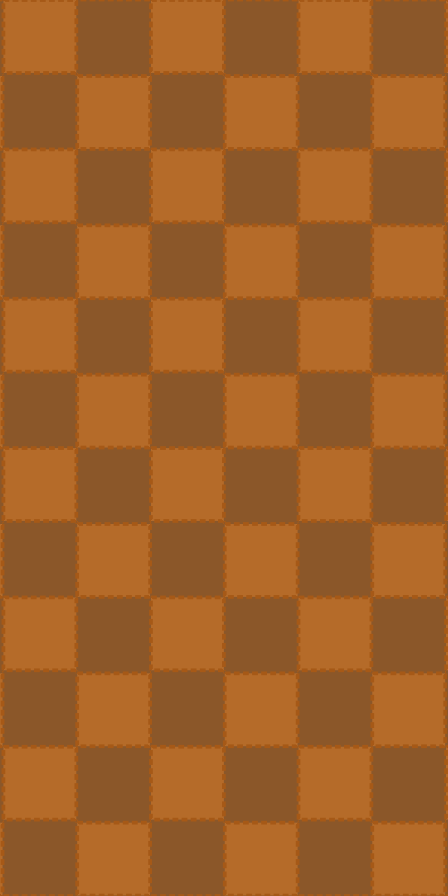
Reproduce this pattern procedurally as a Shadertoy shader.

```glsl
// Checkerboard of tan square patches on brown cloth, six columns by twelve rows.
// Two interleaved lattices of square distance fields give the patches, and
// a clockwise coordinate along each outline cuts its seam into dashes.

const float ROWS = 12.0;                        // rows down the canvas
const vec2  PITCH = vec2(0.988, 1.017);         // step from one lattice to the other
const vec2  PERIOD = vec2(1.976, 2.0);          // repeat of each lattice
const vec2  FIRST_CENTER = vec2(0.534, 0.489);  // first patch, from the top left
const float PATCH_HALF = 0.488;                 // half the side of a patch
const float SEAM_HALF = 0.025;                  // half the width of the seam
const float DASHES_PER_SIDE = 8.0;
const float DASH_FILL = 0.64;                   // stitched share of the seam

const vec3 CLOTH = vec3(0.545, 0.340, 0.160);
const vec3 PATCH = vec3(0.710, 0.420, 0.160);
const vec3 THREAD = vec3(0.650, 0.350, 0.090);

float coverage(float dist, float pixel) {
    return clamp(0.5 - dist / pixel, 0.0, 1.0);
}

float squareDistance(vec2 p, float halfSide) {
    vec2 q = abs(p) - halfSide;
    return length(max(q, 0.0)) + min(max(q.x, q.y), 0.0);
}

// Distance to the nearest dash, measured along the outline
float dashDistance(vec2 p) {
    bool upright = abs(p.x) > abs(p.y);
    float along = upright ? sign(p.x) * p.y : -sign(p.y) * p.x;
    float spacing = 2.0 * PATCH_HALF / DASHES_PER_SIDE;
    float halfDash = 0.5 * DASH_FILL * spacing;
    float offset = along + PATCH_HALF - halfDash;
    return abs(mod(offset + 0.5 * spacing, spacing) - 0.5 * spacing) - halfDash;
}

void mainImage(out vec4 fragColor, in vec2 fragCoord) {
    // One unit is one row; y runs downward from the top edge
    float pixel = ROWS / iResolution.y;
    vec2 pos = vec2(fragCoord.x, iResolution.y - fragCoord.y) * pixel;

    float patchMask = 0.0;
    float threadMask = 0.0;
    for (int i = 0; i < 2; i++) {
        vec2 center = FIRST_CENTER + float(i) * PITCH;
        vec2 p = mod(pos - center + 0.5 * PERIOD, PERIOD) - 0.5 * PERIOD;
        float edge = squareDistance(p, PATCH_HALF);
        float seam = coverage(abs(edge) - SEAM_HALF, pixel);
        patchMask = max(patchMask, coverage(edge, pixel));
        threadMask = max(threadMask, seam * coverage(dashDistance(p), pixel));
    }

    vec3 color = mix(CLOTH, PATCH, patchMask);
    fragColor = vec4(mix(color, THREAD, threadMask), 1.0);
}
```
